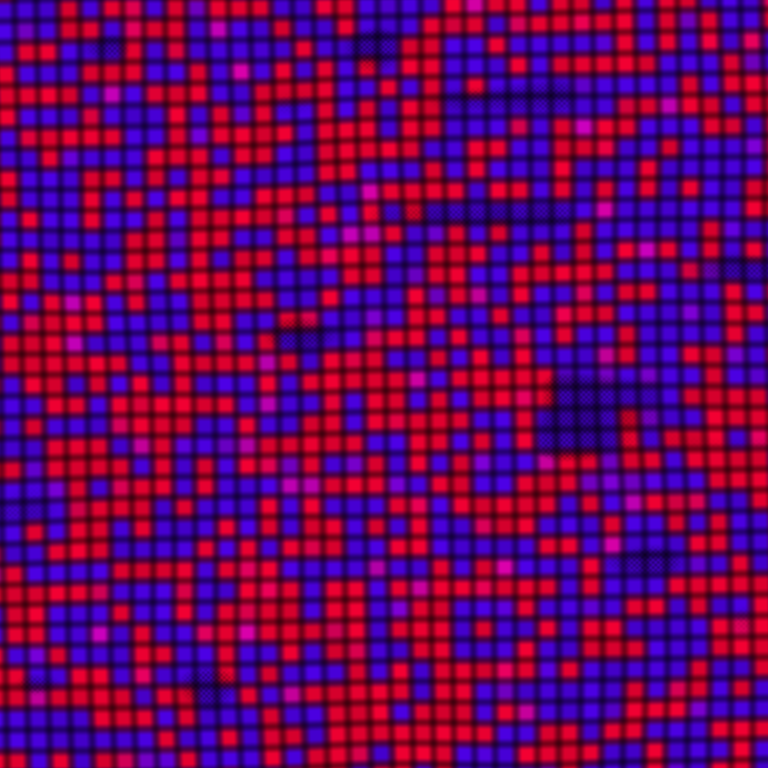
This pattern is drawn by a Shadertoy shader. Its source:

```glsl
// A slightly tilted grid of soft glowing beads, randomly red or blue with rare
// magenta ones. Neighbouring colours are blended bilinearly, rounded gaps darken
// the seams, and value noise bends the grid and adds a few worn, dark patches.

const vec2  BEADS       = vec2(36.0, 36.9);  // beads across and down
const vec2  GRID_SHIFT  = vec2(0.0, 0.34);   // grid phase at the canvas centre
const float TILT        = 0.016;             // radians, counterclockwise
const float WOBBLE      = 0.22;              // grid distortion, in beads
const float RED_SHARE   = 0.50;
const float CLUSTERING  = 0.35;              // tendency to form runs of one colour
const float PINK_SHARE  = 0.022;
const float GAP_DEPTH   = 0.46;              // darkening across a single seam
const float GAP_START   = 0.34;              // where a bead begins to fall off
const float WEAR_DEPTH  = 0.32;
const float WEAVE_COUNT = 4.0;               // fine ripples per bead in worn spots

const vec3 RED     = vec3(0.92, 0.00, 0.19);
const vec3 BLUE    = vec3(0.29, 0.00, 0.87);
const vec3 MAGENTA = vec3(0.82, 0.00, 0.70);

const float TAU = 6.2831853;

// Integer hash: three random values in 0..1 per cell and seed
vec3 hash3(vec2 cell, int seed) {
    uvec3 v = uvec3(ivec3(ivec2(cell), seed));
    v = v * 1664525u + 1013904223u;
    v.x += v.y * v.z; v.y += v.z * v.x; v.z += v.x * v.y;
    v ^= v >> 16u;
    v.x += v.y * v.z; v.y += v.z * v.x; v.z += v.x * v.y;
    return vec3(v >> 8u) / 16777216.0;
}

vec3 valueNoise(vec2 p, int seed) {
    vec2 i = floor(p);
    vec2 f = smoothstep(0.0, 1.0, p - i);
    vec3 low  = mix(hash3(i, seed), hash3(i + vec2(1, 0), seed), f.x);
    vec3 high = mix(hash3(i + vec2(0, 1), seed), hash3(i + vec2(1, 1), seed), f.x);
    return mix(low, high, f.y);
}

float wearAt(vec2 g) {
    return smoothstep(0.79, 0.93, valueNoise(g * vec2(0.24, 0.36), 5).x);
}

// Colour of one bead, with small differences in hue and brightness
vec3 beadColor(vec2 cell) {
    vec3 pick = hash3(cell, 1);
    vec3 vary = hash3(cell, 2);
    float cluster = valueNoise(cell * 0.35, 3).x - 0.5;
    float redChance = RED_SHARE + CLUSTERING * cluster - 0.6 * wearAt(cell + 0.5);
    vec3 color = pick.x < redChance ? RED : BLUE;
    float tint = 0.35 * smoothstep(0.90, 1.0, vary.x);
    color = mix(color, MAGENTA, pick.y < PINK_SHARE ? 0.9 : tint);
    return color * mix(0.90, 1.04, vary.y);
}

// Bilinear blend of the four nearest beads, tightened around the seams
vec3 blendedBeads(vec2 g) {
    vec2 corner = floor(g - 0.5);
    vec2 t = smoothstep(0.18, 0.82, g - 0.5 - corner);
    vec3 low  = mix(beadColor(corner), beadColor(corner + vec2(1, 0)), t.x);
    vec3 high = mix(beadColor(corner + vec2(0, 1)), beadColor(corner + vec2(1, 1)), t.x);
    return mix(low, high, t.y);
}

void mainImage(out vec4 fragColor, in vec2 fragCoord) {
    vec2 p = fragCoord / iResolution.xy - 0.5;

    // Tilted and gently bent grid
    float c = cos(TILT), s = sin(TILT);
    vec2 g = vec2(c * p.x + s * p.y, c * p.y - s * p.x) * BEADS + GRID_SHIFT;
    g += WOBBLE * (valueNoise(g * 0.16, 7).xy - 0.5);

    // Bead shading: bright middle, dim seams, darkest corners
    vec2 edge = abs(fract(g) - 0.5) * 2.0;
    vec2 shade = 1.0 - GAP_DEPTH * smoothstep(GAP_START, 1.0, edge);
    vec3 color = blendedBeads(g) * shade.x * shade.y;

    // Worn spots: darker, with a faint fine weave
    float wear = wearAt(g);
    vec2 ripple = cos(TAU * WEAVE_COUNT * g);
    color *= 1.0 - wear * (WEAR_DEPTH + 0.12 * ripple.x * ripple.y);

    fragColor = vec4(clamp(color, 0.0, 1.0), 1.0);
}
```
